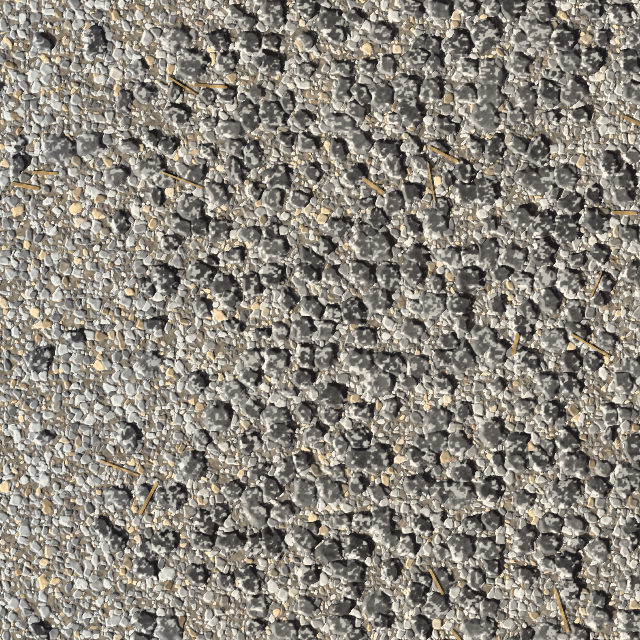
This texture is drawn by a Shadertoy shader. Its source:

```glsl
// Sunlit gravel: dusty dark rocks among pale pebbles, grit, sand and dry straw.

const vec3 SHADE = vec3(0.11, 0.10, 0.105);
const vec3 SUNLIT = vec3(0.98, 0.96, 0.90);
const vec3 WARM_TINT = vec3(1.08, 0.97, 0.82);
const vec3 COOL_TINT = vec3(0.95, 0.99, 1.05);
const vec3 STRAW = vec3(0.80, 0.64, 0.40);
const vec2 TO_SUN = vec2(-0.86, -0.51);
const float GROUND = 0.0, GRIT = 1.0, PEBBLE = 2.0, ROCK = 3.0;

float hash(vec2 p) {
    return fract(sin(dot(p, vec2(127.1, 311.7))) * 43758.5453);
}

vec2 hash2(vec2 p) {
    return vec2(hash(p), hash(p + 57.3));
}

float noise(vec2 p) {
    vec2 i = floor(p), f = fract(p);
    f = f * f * (3.0 - 2.0 * f);
    float low = mix(hash(i), hash(i + vec2(1, 0)), f.x);
    float high = mix(hash(i + vec2(0, 1)), hash(i + vec2(1, 1)), f.x);
    return mix(low, high, f.y);
}

// 0 on the sandy left verge, 1 where rocks are dense
float stoniness(vec2 p) {
    return smoothstep(0.0, 0.36, p.x - 0.1 * (1.0 - p.y) + 0.06 * sin(p.y * 11.0));
}

// One layer of angular stones: x = height from 0 to 1, y = random id
vec2 scatter(vec2 p, float cells, vec2 cover, float spin, float seed) {
    vec2 g = p * cells, home = floor(g), best = vec2(0.0);
    for (int j = -1; j <= 1; j++)
    for (int i = -1; i <= 1; i++) {
        vec2 cell = home + vec2(i, j);
        vec2 a = hash2(cell + seed), b = hash2(cell + seed + 17.3);
        if (b.x > mix(cover.x, cover.y, stoniness(cell / cells))) continue;
        vec2 q = g - cell - 0.15 - 0.7 * a;
        float angle = -0.9 + (b.y - 0.5) * spin;
        float c = cos(angle), s = sin(angle);
        q = vec2(c * q.x + s * q.y, c * q.y - s * q.x);
        q.y *= 1.1 + 0.6 * a.x;
        float facets = max(abs(q.x) + 0.35 * abs(q.y), abs(0.45 * q.x - 0.9 * q.y));
        float radius = mix(0.42, 0.75, fract(a.y * 7.0 + b.y));
        float d = mix(length(q), facets, 0.6) / radius;
        float tilt = dot(q, b - 0.5) * 0.6;
        float h = smoothstep(0.0, 0.5, 1.0 - d) * (0.7 + 0.3 * a.y + tilt);
        if (h > best.x) best = vec2(h, fract(a.x * 13.0 + b.y * 5.0));
    }
    return best;
}

vec3 higher(vec3 base, vec2 stone, float size, float material) {
    float h = stone.x * size;
    return h > base.x ? vec3(h, material, stone.y) : base;
}

// x = height, y = material, z = random id
vec3 surface(vec2 p) {
    p += 0.007 * (vec2(noise(p * 85.0), noise(p * 85.0 + 31.0)) - 0.5);
    vec3 s = vec3(0.0012 * noise(p * 210.0), GROUND, 0.5);
    s = higher(s, scatter(p, 128.0, vec2(0.8, 0.9), 6.0, 3.0), 0.0036, GRIT);
    s = higher(s, scatter(p, 62.0, vec2(0.65, 0.55), 4.0, 41.0), 0.0075, PEBBLE);
    return higher(s, scatter(p, 24.0, vec2(0.12, 0.88), 2.6, 83.0), 0.016, ROCK);
}

// Blocked sunlight, found by walking toward the sun
float castShadow(vec2 p, float height) {
    float blocked = 0.0;
    for (int i = 1; i <= 4; i++) {
        float t = 0.0038 * float(i);
        blocked = max(blocked, surface(p + TO_SUN * t).x - height - 0.85 * t);
    }
    return smoothstep(0.0, 0.0022, blocked);
}

float albedo(vec3 s, float grain, float dust) {
    if (s.y == ROCK) return mix(mix(0.20, 0.40, s.z) + 0.3 * (grain - 0.5), 0.74, dust);
    if (s.y == PEBBLE) return mix(0.42, 0.90, s.z) + 0.25 * (grain - 0.5);
    if (s.y == GRIT) return mix(0.34, 0.95, s.z) + 0.2 * (grain - 0.5);
    return 0.48 + 0.4 * (grain - 0.5);
}

vec3 gravel(vec2 p) {
    vec3 s = surface(p);
    float grain = 0.6 * noise(p * 165.0) + 0.4 * noise(p * 340.0 + 9.0);
    float dust = smoothstep(0.54, 0.72, grain + 0.2 * (noise(p * 38.0) - 0.5));
    float slope = (s.x - surface(p + TO_SUN * 0.0016).x) / 0.0016;
    float tone = albedo(s, grain, dust) + clamp(0.26 * slope, -0.28, 0.42);
    tone *= mix(1.0, 0.22, castShadow(p, s.x));
    vec3 color = mix(SHADE, SUNLIT, clamp(tone, 0.0, 1.0));
    float warm = s.y == GROUND ? 0.6 : s.y == ROCK ? 0.0 : smoothstep(0.78, 0.95, fract(s.z * 9.0));
    float cool = 0.6 * (1.0 - stoniness(p)) * step(GRIT, s.y);
    return color * mix(mix(vec3(1.0), COOL_TINT, cool), WARM_TINT, warm);
}

float segment(vec2 p, vec2 a, vec2 b) {
    vec2 pa = p - a, ba = b - a;
    return length(pa - ba * clamp(dot(pa, ba) / dot(ba, ba), 0.0, 1.0));
}

// Dry stalks with thin shadows
vec3 addStraw(vec3 color, vec2 p) {
    for (int i = 0; i < 18; i++) {
        vec2 r = hash2(vec2(i, 5.0)), k = hash2(vec2(i, 23.0));
        float angle = -1.1 + (k.x - 0.5) * 2.2;
        vec2 tip = r + vec2(cos(angle), sin(angle)) * mix(0.025, 0.07, k.y);
        float width = mix(0.0007, 0.0024, fract(k.x * 11.0));
        float shadow = segment(p + TO_SUN * 0.003, r, tip);
        color *= 1.0 - 0.55 * (1.0 - smoothstep(width, width + 0.0015, shadow));
        float stalk = 1.0 - smoothstep(width, width + 0.0012, segment(p, r, tip));
        color = mix(color, STRAW * (0.75 + 0.45 * noise(p * 150.0)), 0.85 * stalk);
    }
    return color;
}

void mainImage(out vec4 fragColor, in vec2 fragCoord) {
    vec2 p = fragCoord / iResolution.y;
    vec2 offset = vec2(0.25, 0.25) / iResolution.y;
    vec3 color = 0.5 * (gravel(p - offset) + gravel(p + offset));
    fragColor = vec4(addStraw(color, p), 1.0);
}
```
